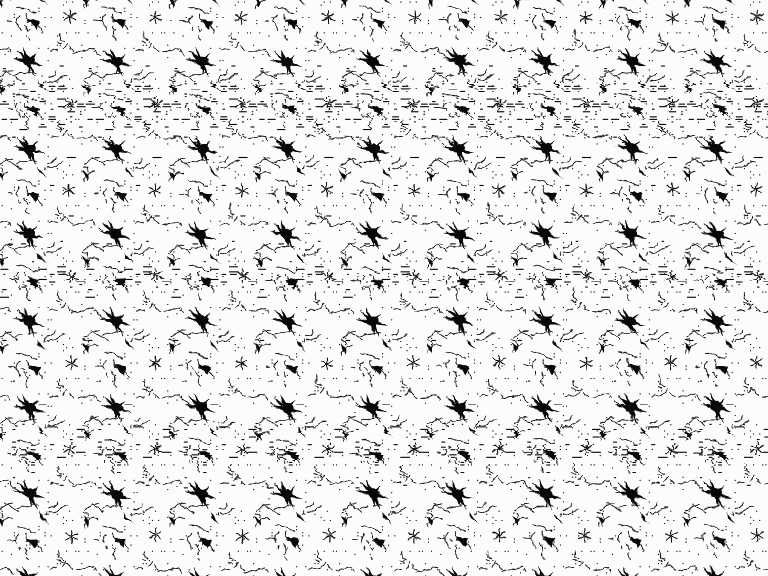
A WebGL 1 fragment shader for this pattern:

```glsl
precision highp float;
uniform vec2 u_resolution;

const vec2 PITCH = vec2(0.1491, 0.1500);   // repeat size, in canvas heights
const vec2 ORIGIN = vec2(0.0490, 0.1080);  // first star, from the top left
const vec3 PAPER = vec3(0.99);
const vec3 INK = vec3(0.03);
const float HAIR = 0.0065;                 // half width of a crack, in repeats
const float CRACK_STEP = 0.052;
const float CRACK_LOSS = 0.22;
const float WARP = 0.035;
const float ROUGHNESS = 0.022;
const float TEAR = 0.07;
const float DOT_GRID = 28.0;
const vec2 DASH_GRID = vec2(9.0, 34.0);

float hash(vec2 p) {
  p = fract(p * vec2(0.1031, 0.1137) + 0.371);
  p += dot(p, p.yx + 33.33);
  return fract((p.x + p.y) * p.x * 17.17);
}

float noise(vec2 p) {
  vec2 i = floor(p), f = fract(p);
  f = f * f * (3.0 - 2.0 * f);
  return mix(mix(hash(i), hash(i + vec2(1.0, 0.0)), f.x),
             mix(hash(i + vec2(0.0, 1.0)), hash(i + 1.0), f.x), f.y);
}

vec2 noise2(vec2 p) {
  return vec2(noise(p), noise(p + 57.3)) - 0.5;
}

// Offset to the nearest repeat of a centre
vec2 wrap(vec2 p) {
  return fract(p + 0.5) - 0.5;
}

float taper(vec2 p, vec2 a, vec2 b, float ra, float rb) {
  vec2 ab = b - a;
  float t = clamp(dot(p - a, ab) / dot(ab, ab), 0.0, 1.0);
  return length(p - a - ab * t) - mix(ra, rb, t);
}

float halfPlane(vec2 p, vec2 a, vec2 b) {
  return dot(p - a, normalize(vec2(b.y - a.y, a.x - b.x)));
}

float shard(vec2 p, vec2 a, vec2 b, vec2 c) {
  return max(halfPlane(p, a, b), max(halfPlane(p, b, c), halfPlane(p, c, a)));
}

float ray(vec2 p, vec2 tip) {
  return taper(p, vec2(0.01, 0.0), tip, 0.028, 0.002);
}

float star(vec2 p) {
  float d = length((p - vec2(0.02, -0.005)) * vec2(0.9, 1.1)) - 0.062;
  d = min(d, min(ray(p, vec2(-0.13, -0.13)), ray(p, vec2(-0.17, -0.03))));
  d = min(d, min(ray(p, vec2(-0.06, -0.16)), ray(p, vec2(0.11, -0.09))));
  d = min(d, min(ray(p, vec2(0.19, 0.05)), ray(p, vec2(0.09, 0.17))));
  return min(d, ray(p, vec2(0.03, 0.14)));
}

float shards(vec2 p) {
  float low = shard(wrap(p - vec2(0.08, 0.55)), vec2(-0.09, -0.05), vec2(0.06, -0.03), vec2(0.02, 0.07));
  float left = shard(wrap(p - vec2(-0.32, 0.31)), vec2(-0.05, -0.06), vec2(0.03, -0.01), vec2(0.01, 0.06));
  float right = shard(wrap(p - vec2(0.16, 0.27)), vec2(-0.04, -0.06), vec2(0.06, 0.06), vec2(-0.03, 0.0));
  return min(low, min(left, right));
}

// Broken random walks; each repeat loses a few pieces of its own
float cracks(vec2 p) {
  float d = 1.0;
  for (int i = 0; i < 18; i++) {
    float id = float(i) * 7.0 + 3.0;
    vec2 at = vec2(hash(vec2(id, 1.0)), mix(0.16, 0.88, hash(vec2(id, 2.0))));
    float angle = 6.2832 * hash(vec2(id, 3.0));
    for (int j = 0; j < 5; j++) {
      vec2 key = vec2(id, float(j) + 11.0);
      angle += 1.9 * (hash(key) - 0.5);
      vec2 run = CRACK_STEP * vec2(cos(angle), 0.75 * sin(angle));
      vec2 repeatId = floor(p - at + 0.5);
      float kept = step(CRACK_LOSS, 0.8 * hash(key + 31.0) + 0.2 * hash(key + repeatId * 13.0));
      d = min(d, taper(wrap(p - at), vec2(0.0), run * 0.8, HAIR, HAIR * 0.6) + 1.0 - kept);
      at += run;
    }
  }
  // Small thin asterisk
  vec2 q = wrap(p - vec2(-0.51, 0.48));
  for (int k = 0; k < 3; k++) {
    float a = 0.5 + 1.0472 * float(k);
    vec2 arm = 0.075 * vec2(cos(a), sin(a));
    d = min(d, taper(q, -arm, arm, HAIR, HAIR));
  }
  return d;
}

float dots(vec2 p) {
  vec2 id = floor(fract(p) * DOT_GRID);
  float pick = hash(id + 5.0) + 0.03 * hash(id + floor(p) * 19.0);
  return length((fract(p * DOT_GRID) - 0.5) / DOT_GRID) - HAIR + step(pick, 0.955);
}

float dashes(vec2 p, float wear) {
  vec2 g = p * DASH_GRID;
  vec2 id = vec2(mod(floor(g.x), DASH_GRID.x), floor(g.y));
  vec2 q = (fract(g) - 0.5) / DASH_GRID;
  float reach = 0.05 * hash(id + 71.0);
  return taper(q, vec2(-reach, 0.0), vec2(reach + 0.001, 0.0), HAIR, HAIR) + step(0.24 * wear, hash(id));
}

float band(float y, float centre, float width) {
  float t = (y - centre) / width;
  return exp(-t * t);
}

float cover(float d, float pixel) {
  return clamp(0.5 - d / pixel, 0.0, 1.0);
}

void main() {
  vec2 page = vec2(gl_FragCoord.x, u_resolution.y - gl_FragCoord.y) / u_resolution.y;
  vec2 p = (page - ORIGIN) / PITCH;
  float pixel = 1.0 / (u_resolution.y * PITCH.y);

  // Worn bands slip sideways line by line
  float wear = band(page.y, 0.185, 0.045) + 0.8 * band(page.y, 0.48, 0.028) + 0.8 * band(page.y, 0.79, 0.045);
  float slip = hash(vec2(floor(p.y * 40.0), 9.0)) - 0.5;
  vec2 q = p + vec2(TEAR * wear * slip, 0.0);
  q += WARP * noise2(p * vec2(2.0, 4.0) + 40.0) + ROUGHNESS * noise2(p * 29.0 + 300.0);

  float solid = cover(min(star(wrap(q)), shards(q)), pixel);
  float fine = cover(min(cracks(q), min(dots(p), dashes(p, wear))), pixel);
  fine *= min(1.0, 2.0 * HAIR / pixel);
  gl_FragColor = vec4(mix(PAPER, INK, max(solid, fine)), 1.0);
}
```
